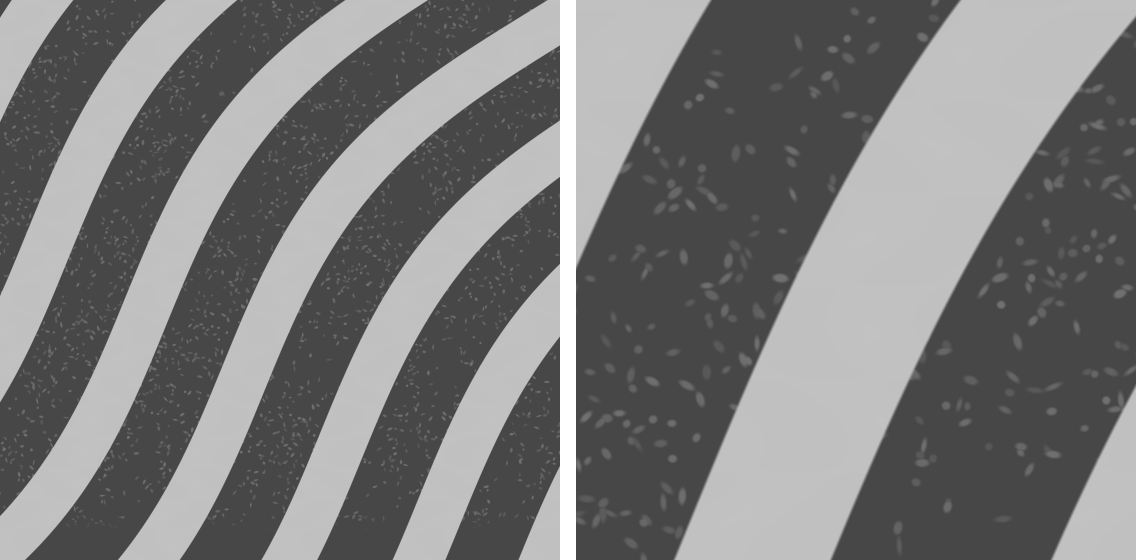
Left, the full canvas; right, a detail of the centre.
Reproduce this pattern procedurally as a three.js fragment shader.

```glsl
// Diagonal wavy dark bands on light grey, the dark ink worn by patchy pale flecks.
varying vec2 vUv;

const vec3 LIGHT = vec3(0.755);
const vec3 DARK = vec3(0.28);
const vec3 FLECK = vec3(0.44);

const float PITCH = 0.2077;       // distance between bands
const float DARK_SHARE = 0.583;   // part of the pitch that is dark
const float WAVE_HEIGHT = 0.0859;
const float WAVE_FREQ = 3.712;    // radians per canvas width
const float WAVE_START = 0.5208;
const float WAVE_SHEAR = 0.19;    // slant of the wave crests
const float DRIFT = -0.07;        // overall tilt of the bands
const float OFFSET = -0.0859;
const float EDGE = 0.0013;        // half width of the soft edge

const float FLECK_CELLS = 120.0;
const float FLECK_CHANCE = 0.42;
const float FLECK_SOFT = 0.12;    // in cells

vec2 hash2(vec2 p) {
  vec3 q = fract(vec3(p.xyx) * vec3(0.1031, 0.1030, 0.0973));
  q += dot(q, q.yzx + 33.33);
  return fract((q.xx + q.yz) * q.zy);
}

// Signed distance to the nearest band edge, positive inside the dark.
float bandDistance(vec2 p) {
  float along = (p.x + p.y) * 0.70711;
  float across = (p.x - p.y) * 0.70711;
  float t = along - WAVE_SHEAR * across - WAVE_START;
  float wave = OFFSET + DRIFT * t - WAVE_HEIGHT * sin(WAVE_FREQ * t);
  float slope = DRIFT - WAVE_HEIGHT * WAVE_FREQ * cos(WAVE_FREQ * t);
  float stretch = length(vec2(slope, 1.0 + WAVE_SHEAR * slope));
  float phase = fract((across - wave) / PITCH - 0.5 * DARK_SHARE + 0.5) - 0.5;
  return (0.5 * DARK_SHARE - abs(phase)) * PITCH / stretch;
}

// Layered sines, about 0 to 1, that gather the flecks into patches.
float patchiness(vec2 p) {
  float broad = sin(13.0 * p.x + 2.0 * sin(9.0 * p.y)) * sin(15.0 * p.y + 2.0 * sin(8.0 * p.x + 1.0));
  float fine = sin(47.0 * p.x + 3.0 * sin(31.0 * p.y)) * sin(53.0 * p.y + 3.0 * sin(37.0 * p.x));
  return clamp(0.5 + 0.3 * broad + 0.55 * fine, 0.08, 1.0);
}

// Cellular scatter of short, randomly turned flecks.
float flecks(vec2 p) {
  vec2 g = p * FLECK_CELLS;
  vec2 cell = floor(g);
  float cover = 0.0;
  for (int j = -1; j <= 1; j++) {
    for (int i = -1; i <= 1; i++) {
      vec2 id = cell + vec2(float(i), float(j));
      vec2 spot = id + hash2(id + 7.0);
      vec2 kind = hash2(id + 151.0);
      vec2 form = hash2(id + 319.0);
      float angle = kind.y * 3.14159;
      vec2 axis = vec2(cos(angle), sin(angle));
      vec2 d = g - spot;
      vec2 radii = vec2(mix(0.25, 0.58, form.x), mix(0.16, 0.30, form.y));
      vec2 q = vec2(dot(d, axis), dot(d, vec2(-axis.y, axis.x))) / radii;
      float dist = (length(q) - 1.0) * radii.y;
      float present = step(kind.x, FLECK_CHANCE * patchiness(spot / FLECK_CELLS));
      float strength = mix(0.4, 1.0, fract(form.x * 7.0 + form.y * 5.0));
      cover = max(cover, present * strength * (1.0 - smoothstep(-FLECK_SOFT, FLECK_SOFT, dist)));
    }
  }
  return cover;
}

void main() {
  // Worn ink, clean along the bottom margin
  float wear = flecks(vUv) * smoothstep(0.05, 0.085, vUv.y);
  vec3 ink = mix(DARK, FLECK, wear);

  // Faint mottling of the light ground
  float mottle = sin(61.0 * vUv.x + 2.0 * sin(43.0 * vUv.y)) * sin(57.0 * vUv.y);
  vec3 ground = LIGHT + 0.004 * mottle;

  float inside = smoothstep(-EDGE, EDGE, bandDistance(vUv));
  gl_FragColor = vec4(mix(ground, ink, inside), 1.0);
}
```
